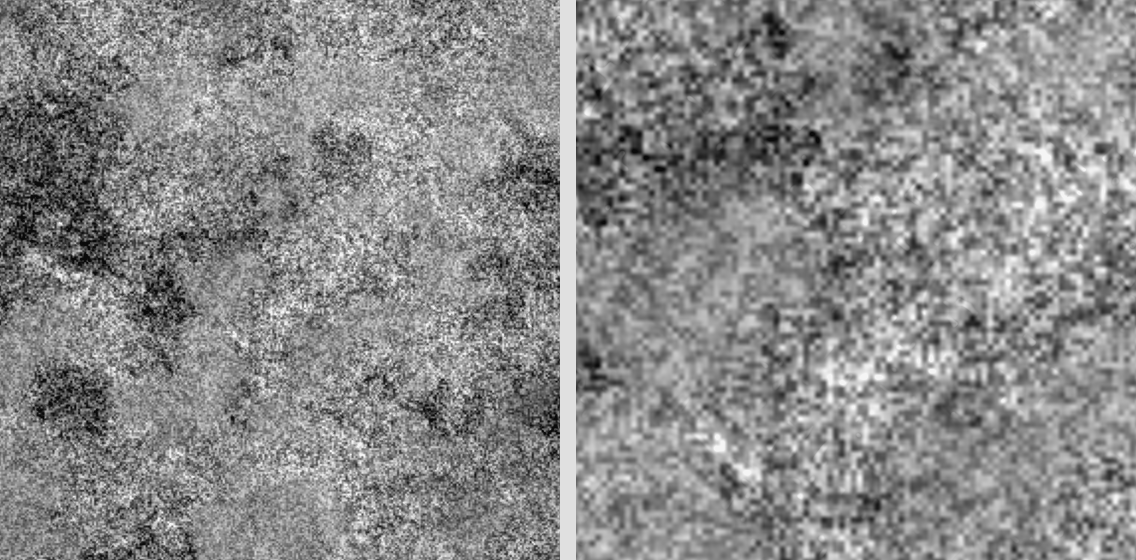
Left, the full canvas; right, a detail of the centre.
Write a Shadertoy shader that draws this texture.

```glsl
// Weathered grey stone: fine grain over mottled tone, crumbly dark patches and slanting streaks.
#define BASE_GREY 0.55
#define TONE_SCALE 4.5
#define TONE_DEPTH 0.09
#define PATCH_DEPTH 0.20
#define RELIEF_SCALE 20.0
#define RELIEF_DEPTH 0.11
#define STREAK_DEPTH 0.075
#define GRAIN_SCALE 145.0
#define GRAIN_DEPTH 0.235
#define SPECK_DEPTH 0.14

float hash(vec2 cell) {
    vec3 h = fract(cell.xyx * 0.1031);
    h += dot(h, h.yzx + 33.33);
    return fract((h.x + h.y) * h.z);
}

// Smooth value noise in -1..1
float noise(vec2 p) {
    vec2 cell = floor(p), f = fract(p);
    vec2 w = f * f * (3.0 - 2.0 * f);
    float low = mix(hash(cell), hash(cell + vec2(1, 0)), w.x);
    float high = mix(hash(cell + vec2(0, 1)), hash(cell + vec2(1, 1)), w.x);
    return 2.0 * mix(low, high, w.y) - 1.0;
}

// Layered noise; every octave is turned and doubled in frequency
float fbm(vec2 p, int octaves, float gain) {
    const mat2 turnAndDouble = mat2(1.6, 1.2, -1.2, 1.6);
    float sum = 0.0, amplitude = 1.0;
    for (int i = 0; i < octaves; i++) {
        sum += amplitude * noise(p);
        p = turnAndDouble * p + 17.3;
        amplitude *= gain;
    }
    return sum;
}

void mainImage(out vec4 fragColor, in vec2 fragCoord) {
    vec2 uv = fragCoord / iResolution.y;

    // Broad mottling with ragged, warped outlines
    vec2 warp = vec2(fbm(uv * 11.0 + 3.1, 4, 0.6), fbm(uv * 11.0 + 41.7, 4, 0.6));
    vec2 warped = uv + 0.025 * warp;
    float tone = fbm(warped * TONE_SCALE + 8.4, 5, 0.5);
    float darkness = fbm(warped * TONE_SCALE * 1.4 + 63.2, 5, 0.55) - 0.35 * tone;
    float patches = smoothstep(0.15, 1.0, darkness);

    // Crumbly lumps lit from the upper left
    vec2 lightStep = vec2(-0.006, 0.009);
    float relief = fbm(warped * RELIEF_SCALE, 4, 0.65)
                 - fbm((warped + lightStep) * RELIEF_SCALE, 4, 0.65);

    // Short streaks falling to the right
    vec2 along = normalize(vec2(0.7, -0.72));
    vec2 slanted = vec2(dot(warped, along), dot(warped, vec2(-along.y, along.x)));
    float streaks = fbm(slanted * vec2(24.0, 58.0) + 5.9, 3, 0.7);

    // Fine grain, rougher where the surface is broken up
    float roughness = smoothstep(-0.6, 0.7, fbm(warped * 9.0 + 27.5, 3, 0.6) + patches);
    vec2 grainPos = mat2(0.8, 0.6, -0.6, 0.8) * uv * GRAIN_SCALE;
    float grain = 0.5 * noise(grainPos + 90.0) + 0.95 * noise(uv * GRAIN_SCALE * 1.95);
    float specks = smoothstep(0.65, 0.95, noise(grainPos * 1.1 + 150.0));

    float grey = BASE_GREY + TONE_DEPTH * tone - PATCH_DEPTH * patches;
    grey += (0.45 + 0.75 * roughness) * (RELIEF_DEPTH * relief + STREAK_DEPTH * streaks);
    grey += (0.75 + 0.5 * roughness) * GRAIN_DEPTH * grain;
    grey += SPECK_DEPTH * specks * roughness;

    fragColor = vec4(vec3(clamp(grey, 0.04, 0.96)), 1.0);
}
```
